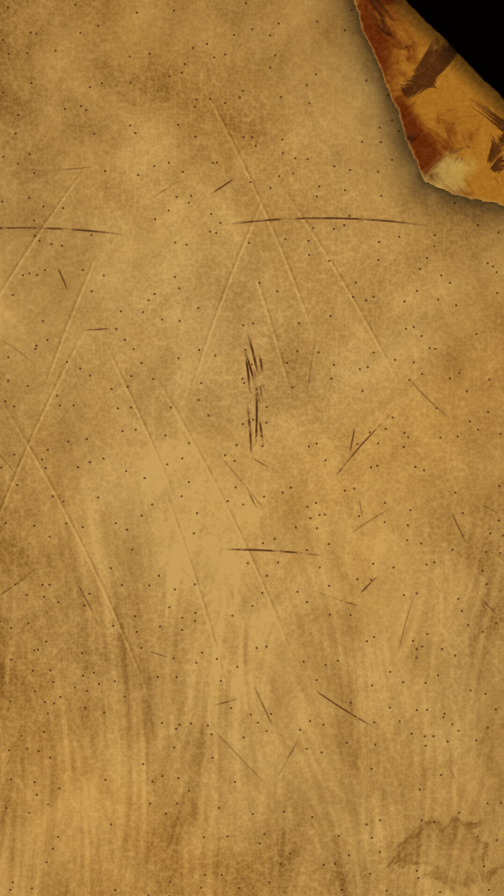
This texture is drawn by a WebGL 2 fragment shader. Its source:

```glsl
#version 300 es
precision highp float;
// Aged parchment with a burnt, curled upper right corner over black.
// Warped layered sines give stains and folds, cellular noise gives grain and
// specks, and loops of bent segments give the scratches and creases.
#define LIGHT vec3(0.74, 0.57, 0.305)
#define MID vec3(0.65, 0.48, 0.24)
#define DARK vec3(0.53, 0.37, 0.16)
#define RUST vec3(0.40, 0.17, 0.04)
#define CHAR vec3(0.25, 0.12, 0.05)
#define VOID vec3(0.01, 0.0, 0.0)
#define GRAIN 0.75
#define STAIN 0.95
#define SCRATCHES 34
#define CREASES 11
#define STROKES 9

uniform vec2 u_resolution;
out vec4 outColor;

vec2 hash2(vec2 p) {
  vec2 k = vec2(dot(p, vec2(127.1, 311.7)), dot(p, vec2(269.5, 183.3)));
  return fract(sin(k) * 43758.5);
}

// Distance to the nearest cell point, and a random value of that cell
vec2 cellular(vec2 p) {
  vec2 cell = floor(p), best = vec2(9.0, 0.0);
  for (int y = -1; y <= 1; y++)
    for (int x = -1; x <= 1; x++) {
      vec2 c = cell + vec2(x, y), h = hash2(c);
      float d = length(c + h - p);
      if (d < best.x) best = vec2(d, fract(h.x * 7.3 + h.y * 3.1));
    }
  return best;
}

// Warped sines, roughly -0.8 to 0.8
float clouds(vec2 p) {
  float sum = 0.0, amp = 0.5;
  for (int i = 0; i < 6; i++) {
    p += 0.6 * sin(p.yx * 1.3 + float(i));
    sum += amp * sin(p.x) * sin(p.y);
    p = mat2(1.5, 1.1, -1.1, 1.5) * p + 1.7;
    amp *= 0.62;
  }
  return sum;
}

// Signed offset across a bent segment (x) and its fade along the length (y)
vec2 segment(vec2 p, vec2 center, float angle, float halfLen, float bend) {
  float c = cos(angle), s = sin(angle);
  vec2 q = mat2(c, -s, s, c) * (p - center);
  return vec2(q.y + bend * q.x * q.x, 1.0 - smoothstep(0.5, 1.0, abs(q.x) / halfLen));
}

float stroke(vec2 seg, float width) {
  return seg.y * (1.0 - smoothstep(0.0, width + 0.6 / u_resolution.x, abs(seg.x)));
}

void main() {
  vec2 p = gl_FragCoord.xy / u_resolution.x;
  float px = 1.0 / u_resolution.x;
  float top = u_resolution.y / u_resolution.x;
  float broad = clouds(p * 5.0 + 2.0), fine = clouds(p * 21.0 + 5.0);
  float fibre = clouds(p * vec2(17.0, 4.0) + 9.0);

  // Stains, worn borders and grain, as a tone from dark to light
  float tone = 0.72 + STAIN * (0.7 * broad + 0.6 * fine + 0.5 * fibre);
  tone -= 0.8 * smoothstep(top - 0.4, top, p.y) + 0.4 * smoothstep(0.8, 1.0, p.x);
  tone -= 0.35 * (1.0 - smoothstep(0.0, 0.2, p.x));
  tone += 0.4 * (1.0 - smoothstep(0.1, 0.5, length((p - vec2(0.5, 0.95)) * vec2(1.0, 0.7))));
  float grit = cellular(p * 135.0).x + 0.7 * cellular(p * 70.0 + 4.0).x - 0.85;
  tone += GRAIN * grit * (1.1 - 0.5 * broad);

  // Vertical folds in the lower half
  vec2 foldAt = p * vec2(10.0, 2.2) + 3.0;
  float fold = clouds(foldAt) - clouds(foldAt + vec2(0.09, 0.0));
  tone += 2.2 * fold * (1.0 - smoothstep(0.5, 1.0, p.y));

  // Ragged stain near the lower right
  float blot = length((p - vec2(0.89, 0.07)) * vec2(1.0, 1.7)) - 0.09 + 0.08 * fine;
  tone -= 0.9 * (1.0 - smoothstep(0.0, 0.025, abs(blot))) + 0.3 * (1.0 - smoothstep(-0.02, 0.01, blot));

  // Long pale creases with a dark side
  for (int i = 0; i < CREASES; i++) {
    vec2 h = hash2(vec2(i, 3.0)), k = hash2(vec2(i, 8.0));
    float lean = i % 3 == 0 ? 1.1 : -1.15;
    vec2 s = segment(p, vec2(h.x * 0.7, h.y * 1.4), lean + 0.3 * (k.x - 0.5), 0.12 + 0.25 * k.y, 0.15);
    tone += 0.75 * stroke(s, 0.003) - 0.6 * stroke(s - vec2(0.005, 0.0), 0.003);
  }

  // Scattered scratches, a central bundle and three shallow arcs
  float ink = 0.0;
  for (int i = 0; i < SCRATCHES; i++) {
    vec2 h = hash2(vec2(i, 21.0)), k = hash2(vec2(i, 34.0));
    vec2 s = segment(p, vec2(h.x, 0.2 + 1.4 * h.y), 3.14 * k.x, 0.02 + 0.08 * k.y * k.y, 2.0 * (h.x - 0.5));
    ink = max(ink, stroke(s, 0.002) * (0.2 + 0.45 * fract(k.y * 9.0)));
  }
  for (int i = 0; i < STROKES; i++) {
    vec2 h = hash2(vec2(i, 55.0)), k = hash2(vec2(i, 89.0));
    vec2 c = vec2(0.505 + 0.035 * (h.x - 0.5), 0.97 + 0.2 * (h.y - 0.5));
    ink = max(ink, stroke(segment(p, c, -1.43 + 0.3 * (k.x - 0.5), 0.03 + 0.06 * k.y, 0.5), 0.003) * 0.85);
  }
  for (int i = 0; i < 3; i++) {
    float n = float(i);
    vec2 c = vec2(fract(0.64 + 0.45 * n), 1.345 - 0.02 * n - 0.31 * n * (n - 1.0));
    ink = max(ink, stroke(segment(p, c, -0.03 * n, 0.23 - 0.06 * n, 0.35), 0.0025) * 0.75);
  }
  ink *= smoothstep(-0.7, 0.25, clouds(p * 45.0));
  vec2 speck = cellular(p * 42.0 + 7.0);
  ink = max(ink, 0.6 * step(0.8, speck.y) * (1.0 - smoothstep(0.04, 0.15, speck.x)));

  tone = clamp(tone, -1.5, 1.6);
  vec3 col = tone > 0.0 ? mix(MID, LIGHT, tone) : mix(MID, DARK, -tone);
  col += vec3(0.012, -0.004, -0.02) * clouds(p * 3.0 + 14.0);
  col = mix(col, CHAR, ink);

  // Curled corner: shadow, torn rim, scorched underside, black beyond
  float side = dot(p, vec2(0.927, 0.376)) - 1.314;
  float curl = min(side, dot(p, vec2(0.3, 0.954)) - 1.603) + 0.009 * clouds(p * 26.0);
  col *= 1.0 - 0.55 * exp(-max(-curl, 0.0) * 32.0);
  float scorch = clouds(p * 16.0 + 1.0);
  vec3 under = mix(vec3(0.66, 0.43, 0.13), RUST, 1.0 - smoothstep(0.02, 0.1, side + 0.09 * scorch));
  under = mix(under, CHAR, 0.8 * smoothstep(0.15, 0.5, clouds(p * 24.0 + 6.0)));
  float pale = length(p - vec2(0.89, 1.44)) + 0.035 * fine;
  under = mix(under, vec3(0.76, 0.62, 0.31), 0.85 * (1.0 - smoothstep(0.025, 0.065, pale)));
  under = mix(under, LIGHT, 0.6 * (1.0 - smoothstep(0.0, 0.007, curl)));
  float beyond = dot(p, vec2(0.704, 0.711)) - 1.829 + 0.005 * fine;
  under *= 1.0 - 0.45 * smoothstep(-0.05, 0.0, beyond);
  col = mix(col, under + 0.05 * grit, smoothstep(-px, px, curl));
  col = mix(col, VOID, smoothstep(-1.5 * px, 1.5 * px, beyond));
  outColor = vec4(clamp(col, 0.0, 1.0), 1.0);
}
```
